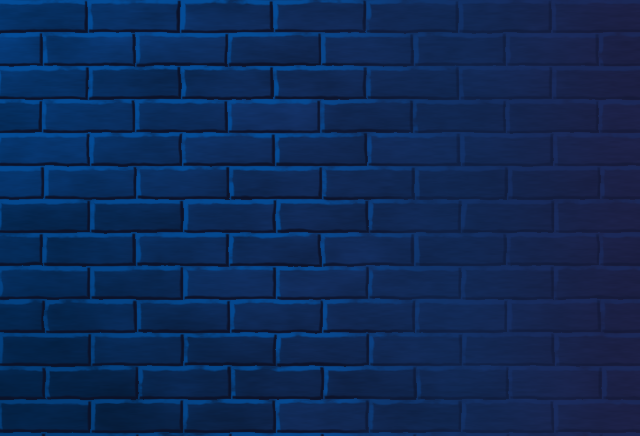
Give the GLSL for this texture, as a Shadertoy shader.

```glsl
// Painted blue brick wall in running bond, lit from the upper left, fading to violet at right.

#define ROWS 13.08          // courses over the canvas height
#define BRICK_LENGTH 2.782  // brick pitch, in course heights
#define FIRST_JOINT 2.64    // first upright joint of the top course
#define DRIFT 0.008         // sideways drift per course
#define LIT_WIDTH 0.125     // bright upper and left rims
#define SHADOW_WIDTH 0.085  // dark lower and right rims
#define WOBBLE 0.045        // unevenness of the joints
#define GRAIN 0.15          // strength of the brushed paint
#define PATCHES 0.42        // strength of the broad stains
#define BRICK_VARIATION 0.16

const vec3 FACE_LEFT = vec3(0.020, 0.196, 0.405);
const vec3 FACE_MIDDLE = vec3(0.066, 0.156, 0.322);
const vec3 FACE_RIGHT = vec3(0.108, 0.124, 0.265);
const vec3 RIM_LEFT = vec3(0.015, 0.300, 0.595);
const vec3 RIM_RIGHT = vec3(0.100, 0.190, 0.410);
const vec3 SHADOW = vec3(0.045, 0.066, 0.150);

float hash(vec2 p) {
    vec3 q = fract(p.xyx * vec3(0.1031, 0.1030, 0.0973));
    q += dot(q, q.yzx + 33.33);
    return fract((q.x + q.y) * q.z);
}

float noise(vec2 p) {
    vec2 i = floor(p), f = fract(p);
    f = f * f * (3.0 - 2.0 * f);
    return mix(mix(hash(i), hash(i + vec2(1, 0)), f.x),
               mix(hash(i + vec2(0, 1)), hash(i + vec2(1, 1)), f.x), f.y);
}

float fbm(vec2 p) {
    float sum = 0.0, amp = 0.5;
    for (int i = 0; i < 4; i++) {
        sum += amp * noise(p);
        p = p * 2.03 + 17.7;
        amp *= 0.5;
    }
    return sum / 0.9375;
}

// Band from an edge inwards, soft on both sides.
float rim(float d, float width, float soft) {
    return smoothstep(-soft, soft, d) * (1.0 - smoothstep(width - soft, width + soft, d));
}

void mainImage(out vec4 fragColor, in vec2 fragCoord) {
    vec2 uv = fragCoord / iResolution.xy;
    float pixel = ROWS / iResolution.y;
    float soft = max(0.040, pixel);

    // Wall position in course heights, counted from the top
    vec2 wall = vec2(fragCoord.x, iResolution.y - fragCoord.y) * pixel + vec2(0.0, 0.02);
    vec2 bend = vec2(noise(wall * 2.3) + 0.4 * noise(wall * 6.0),
                     noise(wall * 1.9 + 40.0) + 0.4 * noise(wall * 6.0 + 80.0)) - 0.7;
    vec2 p = wall + WOBBLE * bend;

    // Brick cell: alternate courses are shifted by half a brick
    float course = floor(p.y);
    float shift = FIRST_JOINT + DRIFT * course - 0.5 * BRICK_LENGTH * mod(course, 2.0);
    shift += 0.05 * (hash(vec2(course, 7.0)) - 0.5);
    float along = (p.x - shift) / BRICK_LENGTH;
    vec2 id = vec2(floor(along), course);
    vec2 local = vec2(fract(along) * BRICK_LENGTH, fract(p.y));
    vec2 far = vec2(BRICK_LENGTH, 1.0) - local;
    float tone = hash(id + 20.0) - 0.5;

    // Light falls off to the right and towards the lower left
    float fade = smoothstep(0.44, 0.72, uv.x + 0.10 * (noise(wall * 0.8) - 0.5));
    vec3 face = mix(FACE_LEFT, FACE_MIDDLE, smoothstep(-0.05, 0.55, uv.x));
    face = mix(face, FACE_RIGHT, smoothstep(0.68, 1.03, uv.x));
    float lowLeft = (1.0 - smoothstep(0.0, 0.6, uv.x)) * (1.0 - smoothstep(0.0, 0.8, uv.y));
    face *= 1.0 - 0.36 * lowLeft;

    // Brushed paint, stains and a tone for each brick, calmer at right
    float streaks = fbm(wall * vec2(2.5, 14.0)) - 0.5;
    float stains = fbm(wall * vec2(0.55, 0.9) + 9.0) - 0.5;
    float variation = BRICK_VARIATION * tone + PATCHES * stains;
    vec3 color = face * (1.0 + GRAIN * streaks + variation * mix(1.0, 0.35, fade));

    // Bright rims, worn unevenly, with a glow spreading onto the face
    float wear = fbm(wall * vec2(2.0, 3.0) + 70.0);
    float litEdge = min(local.x, local.y);
    float lit = rim(litEdge, LIT_WIDTH * (0.65 + 0.8 * wear), soft);
    lit *= smoothstep(0.0, 0.55, wear);
    float glow = 0.24 * exp(-litEdge * 6.5);
    vec3 rimColor = mix(RIM_LEFT, RIM_RIGHT, smoothstep(0.4, 0.9, uv.x));
    rimColor *= 1.0 - 0.20 * lowLeft;
    color = mix(color, rimColor, max(lit, glow) * mix(0.95, 0.50, fade));

    // Dark rims along the lower and right edges, ending at the lit joint
    float shadowEdge = min(far.x, far.y);
    float depth = 0.65 + 0.7 * fbm(wall * 2.0 + 110.0);
    float shade = rim(shadowEdge, SHADOW_WIDTH * depth, soft);
    shade = max(shade, 0.12 * exp(-shadowEdge * 6.0));
    shade *= smoothstep(0.0, 2.0 * soft, litEdge);
    color = mix(color, SHADOW, shade * mix(0.95, 0.36, fade));

    fragColor = vec4(color, 1.0);
}
```
